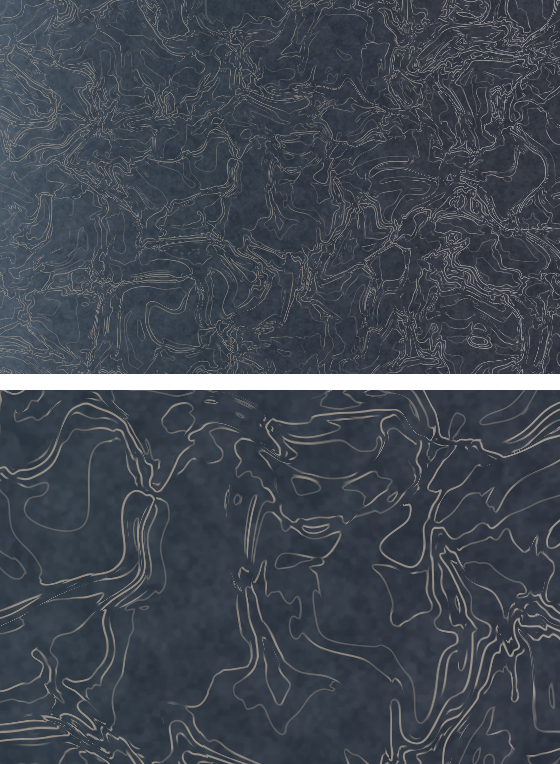
Top, the full canvas; bottom, a detail of the centre.
This pattern is drawn by a Shadertoy shader. Its source:

```glsl
// Pale contour lines of a folded terrain on dark slate paper.
// Cellular plateaus of random height make bundles of lines at their steep
// borders; smaller soft cells add faint loops and crinkle the borders.

const vec3 SLATE_BLUE  = vec3(0.180, 0.217, 0.258);
const vec3 SLATE_PLUM  = vec3(0.202, 0.216, 0.258);
const vec3 LEFT_SHEEN  = vec3(0.320, 0.375, 0.430);
const vec3 INK_WARM    = vec3(0.710, 0.655, 0.590);
const vec3 INK_PALE    = vec3(0.840, 0.820, 0.800);

const float PLATEAUS_PER_HEIGHT = 5.0;
const float CROWDED_SLOPE = 125.0;

// Three random values per lattice cell.
vec3 hash3(vec2 cell) {
    vec3 a = fract(cell.xyx * vec3(0.1031, 0.1030, 0.0973));
    a += dot(a, a.yzx + 33.33);
    return fract((a.xxy + a.yzz) * a.zyx);
}

// Random height per scattered cell; high sharpness gives steep borders.
float cellHeight(vec2 p, float sharpness) {
    vec2 base = floor(p), local = p - base;
    float total = 0.0, weights = 1e-9;
    for (int j = -1; j <= 1; j++)
    for (int i = -1; i <= 1; i++) {
        vec2 offset = vec2(i, j);
        vec3 rnd = hash3(base + offset);
        vec2 d = offset + 0.5 + 0.8 * (rnd.xy - 0.5) - local;
        float w = exp(-sharpness * dot(d, d));
        total += w * rnd.z;
        weights += w;
    }
    return total / weights;
}

// Shifts each point by soft cellular noise, in ever finer layers.
vec2 crinkle(vec2 p, float amplitude, float frequency) {
    for (int i = 0; i < 4; i++) {
        vec2 s = p * frequency + 13.0 * float(i);
        p += amplitude * (vec2(cellHeight(s, 5.0), cellHeight(s + 40.5, 5.0)) - 0.5);
        amplitude *= 0.48;
        frequency *= 2.1;
    }
    return p;
}

// Terrain height, counted in contour levels.
float terrain(vec2 p) {
    vec2 q = crinkle(p * PLATEAUS_PER_HEIGHT + 20.0, 0.78, 1.3);
    float firmness = smoothstep(0.25, 0.75, cellHeight(q * 1.1 + 50.0, 6.0));
    float plateaus = 12.0 * cellHeight(q + 30.0, mix(9.0, 30.0, firmness));
    float hills = 6.5 * cellHeight(q * 2.0 + 70.0, 5.0);
    float bumps = 2.3 * cellHeight(q * 4.3 + 90.0, 5.0);
    return plateaus + hills + bumps;
}

// Height slope per canvas height, by forward differences.
float slopeAt(vec2 p, float height, float stepSize) {
    float dx = terrain(p + vec2(stepSize, 0.0)) - height;
    float dy = terrain(p + vec2(0.0, stepSize)) - height;
    return max(length(vec2(dx, dy)) / stepSize, 4.0);
}

// Smooth coverage of the lines at whole multiples of an interval.
float contour(float height, float interval, float slope, float halfWidth, float pixel) {
    float offLevel = abs(fract(height / interval + 0.5) - 0.5) * interval;
    return clamp(0.5 + (halfWidth - offLevel / slope) / pixel, 0.0, 1.0);
}

// Contours that drop every second strand each time they get too crowded.
float strands(float height, float slope, float halfWidth, float pixel) {
    float ink = 0.0, interval = 1.0, share = 1.0;
    for (int i = 0; i < 4; i++) {
        float limit = CROWDED_SLOPE * interval;
        float keep = i < 3 ? 1.0 - smoothstep(limit, 1.7 * limit, slope) : 1.0;
        ink += share * keep * contour(height, interval, slope, halfWidth, pixel);
        share *= 1.0 - keep;
        interval *= 2.0;
    }
    return ink;
}

// Slate paper, lit from the left, with blotches and fine grain.
vec3 paper(vec2 p, float across) {
    vec3 color = mix(SLATE_BLUE, SLATE_PLUM, smoothstep(0.3, 0.9, across));
    color = mix(color, LEFT_SHEEN, 0.80 * exp(-4.2 * across));
    float blotches = cellHeight(p * 28.0, 7.0) - 0.5;
    float fibres = cellHeight(p * 75.0 + 11.0, 8.0) - 0.5;
    float grain = cellHeight(p * 170.0 + 5.0, 9.0) - 0.5;
    return color + 0.030 * blotches + 0.035 * fibres + 0.035 * grain;
}

void mainImage(out vec4 fragColor, in vec2 fragCoord) {
    vec2 p = fragCoord / iResolution.y;
    float across = fragCoord.x / iResolution.x;
    float pixel = 1.0 / iResolution.y;

    float height = terrain(p);
    float slope = slopeAt(p, height, 0.0008);

    // Steep bundles get broader, brighter ink than the lone lines.
    float bundle = smoothstep(45.0, 150.0, slope);
    float halfWidth = mix(0.0007, 0.0009, bundle);
    float strength = mix(0.32, 0.76, bundle);
    float ink = strength * strands(height, slope, halfWidth, pixel);

    vec3 inkColor = mix(INK_WARM, INK_PALE, smoothstep(0.5, 0.95, across));
    fragColor = vec4(mix(paper(p, across), inkColor, ink), 1.0);
}
```
